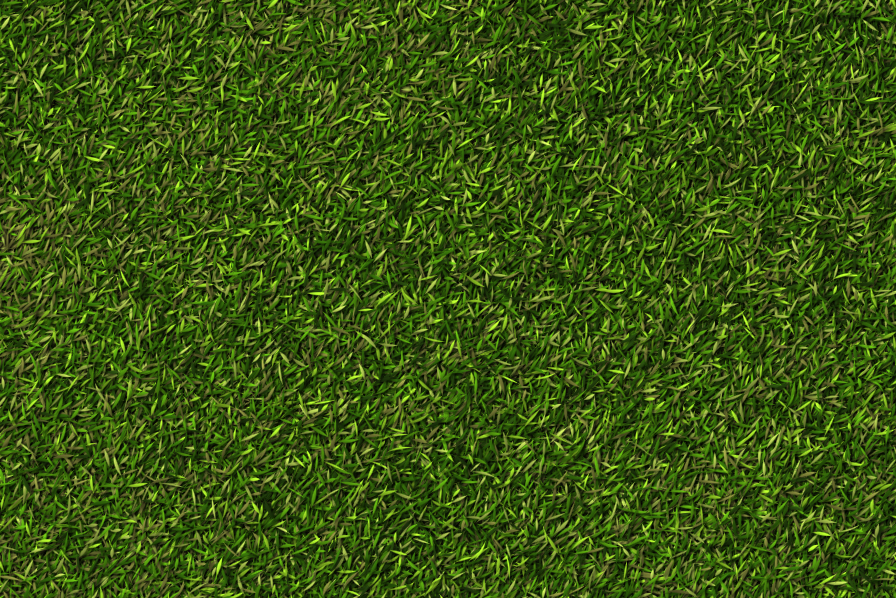
A WebGL 2 fragment shader for this texture:

```glsl
#version 300 es
precision highp float;
// Draws a sunlit lawn of short, crossing grass blades seen from above.

uniform vec2 u_resolution;
out vec4 fragColor;

// Lengths are fractions of the canvas height, angles are radians.
const int LAYERS = 15;
const float CELL = 0.020;
const float MIN_LENGTH = 0.016;
const float MAX_LENGTH = 0.038;
const float MIN_HALF_WIDTH = 0.0014;
const float MAX_HALF_WIDTH = 0.0029;
const float LEAN = 0.95;
const float LEAN_SPREAD = 1.75;
const float BEND = 0.12;
const float SHADOW_OFFSET = 0.0026;
const float SHADOW_BLUR = 0.0038;
const float SHADOW_STRENGTH = 0.34;
const float EDGE_PIXELS = 1.3;
const float SUNLIGHT = 1.17;
const float CLUMP_CONTRAST = 0.11;
const float PATCH_STRENGTH = 0.065;
const vec2 DRY_SPOT = vec2(0.0, 0.60);
const float DRY_RADIUS = 0.09;

const vec3 SOIL = vec3(0.16, 0.17, 0.06);
const vec3 DARK_GREEN = vec3(0.11, 0.20, 0.04);
const vec3 DEEP_GREEN = vec3(0.155, 0.32, 0.03);
const vec3 MID_GREEN = vec3(0.26, 0.47, 0.045);
const vec3 BRIGHT_GREEN = vec3(0.48, 0.66, 0.12);
const vec3 STRAW = vec3(0.50, 0.57, 0.23);
const vec3 OLIVE = vec3(0.38, 0.39, 0.17);

vec3 hash3(ivec3 key) {
    uvec3 v = uvec3(key + 1024) * 1664525u + 1013904223u;
    v.x += v.y * v.z;
    v.y += v.z * v.x;
    v.z += v.x * v.y;
    v ^= v >> 16u;
    v.x += v.y * v.z;
    v.y += v.z * v.x;
    v.z += v.x * v.y;
    return vec3(v >> 16u) / 65535.0;
}

// Broad drift between lush (negative) and dry (positive) turf.
float dryness(vec2 p) {
    float waves = sin(p.x * 5.1 + 2.0 * sin(p.y * 4.3 + 0.7))
                + 0.8 * sin(p.y * 9.7 - p.x * 6.1 + 1.9)
                + 0.7 * sin(p.x * 23.0 + 2.2 * sin(p.y * 19.0));
    vec2 d = (p - DRY_SPOT) / DRY_RADIUS;
    return PATCH_STRENGTH * (waves * 0.6 + 0.5 - p.x * 0.6) + 0.4 * exp(-dot(d, d));
}

// Uneven light on tufts, from layered sines.
float clumpLight(vec2 p) {
    vec2 w = p + 0.03 * sin(p.yx * vec2(31.0, 27.0));
    float tufts = sin(w.x * 61.0 + w.y * 23.0) * sin(w.y * 67.0 - w.x * 19.0)
                + 0.8 * sin(w.x * 104.0 - w.y * 57.0) * sin(w.y * 93.0 + w.x * 41.0);
    return 1.0 + CLUMP_CONTRAST * tufts;
}

vec3 bladeColour(float pick) {
    if (pick < 0.11) return DARK_GREEN;
    if (pick < 0.35) return DEEP_GREEN;
    if (pick < 0.63) return MID_GREEN;
    if (pick < 0.77) return BRIGHT_GREEN;
    if (pick < 0.89) return STRAW;
    return OLIVE;
}

// Approximate distance to a blade lying along x, tapered at both ends.
float bladeDistance(vec2 q, float len, float halfWidth) {
    float s = 2.0 * q.x / len;
    return abs(q.y) - halfWidth * (1.0 - s * s);
}

// Paints one blade and its cast shadow over the colour below.
vec3 paintBlade(vec3 below, vec2 p, ivec2 cell, int layer, float edge) {
    vec3 place = hash3(ivec3(cell, layer));
    vec3 form = hash3(ivec3(cell, layer + 100));
    vec3 tone = hash3(ivec3(cell, layer + 200));

    vec2 centre = (vec2(cell) + place.xy) * CELL;
    float angle = LEAN + LEAN_SPREAD * (place.z + form.z - 1.0);
    float len = mix(MIN_LENGTH, MAX_LENGTH, form.x);
    float halfWidth = mix(MIN_HALF_WIDTH, MAX_HALF_WIDTH, form.y);

    vec2 axis = vec2(cos(angle), sin(angle));
    vec2 r = p - centre;
    vec2 q = vec2(dot(r, axis), dot(r, vec2(-axis.y, axis.x)));
    float along = q.x / len;
    q.y += BEND * (tone.z * 2.0 - 1.0) * 2.0 * len * along * along;

    // Shade falls on the lower right of the blade.
    float shade = bladeDistance(q + vec2(0.0, SHADOW_OFFSET), len, halfWidth);
    below *= 1.0 - SHADOW_STRENGTH * (1.0 - smoothstep(-0.001, SHADOW_BLUR, shade));

    // Lighter tip and sunlit upper side.
    vec3 colour = bladeColour(tone.x + dryness(centre));
    colour *= SUNLIGHT * mix(0.80, 1.22, tone.y) * (1.0 + 0.4 * along);
    colour *= clumpLight(centre) * (1.0 + 0.12 * clamp(q.y / halfWidth, -1.0, 1.0));

    float cover = clamp(0.5 - bladeDistance(q, len, halfWidth) / edge, 0.0, 1.0);
    return mix(below, colour, cover);
}

void main() {
    vec2 p = gl_FragCoord.xy / u_resolution.y;
    float edge = EDGE_PIXELS / u_resolution.y;
    vec3 colour = SOIL;

    // Stack the layers from the ground up.
    for (int layer = 0; layer < LAYERS; layer++) {
        vec2 shifted = p + CELL * hash3(ivec3(layer, 7, 3)).xy;
        ivec2 home = ivec2(floor(shifted / CELL));
        for (int y = -1; y <= 1; y++)
            for (int x = -1; x <= 1; x++)
                colour = paintBlade(colour, shifted, home + ivec2(x, y), layer, edge);
    }
    fragColor = vec4(clamp(colour, 0.0, 1.0), 1.0);
}
```
